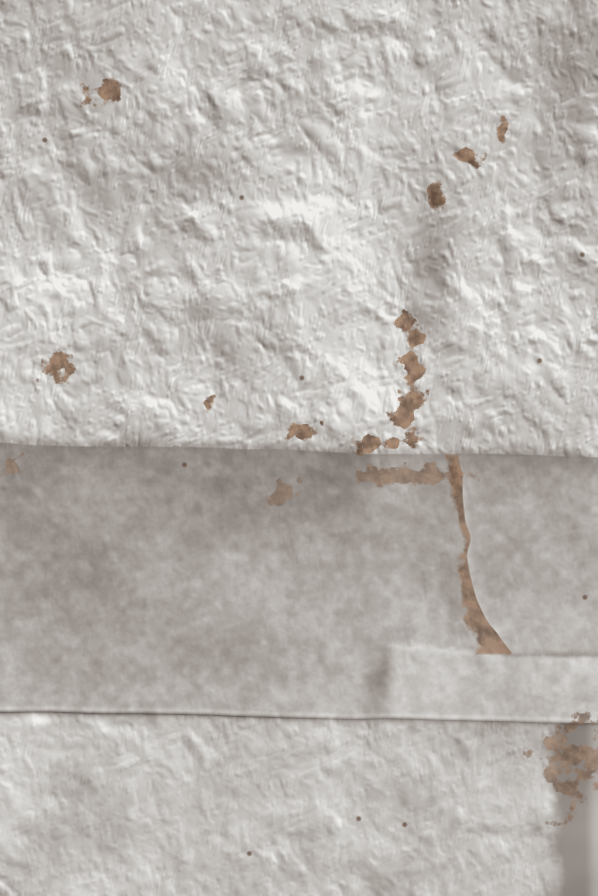
Reproduce this texture procedurally as a WebGL 1 fragment shader.

```glsl
precision highp float;
// Whitewashed masonry: a rough plaster block overhangs a smooth recessed course,
// with a cracked joint, a ledge and a lower block. Noise relief is lit by a
// directional height difference; rust stains and pits lie on top.
uniform vec2 u_resolution;

const float ASPECT = 0.668; // width in canvas heights
const vec2 LIGHT_STEP = vec2(0.0022, 0.0032);
const float ROUGH_GAIN = 1.6, SMOOTH_GAIN = 0.26, LOWER_GAIN = 0.75;
const float ROUGH_TONE = 0.76, SMOOTH_TONE = 0.625, LOWER_TONE = 0.745;
const vec3 SHADE_TINT = vec3(1.0, 0.945, 0.905);
const vec3 LIGHT_TINT = vec3(1.0, 0.997, 0.985);
const vec3 RUST = vec3(0.62, 0.49, 0.39);
const vec3 RUST_DARK = vec3(0.36, 0.27, 0.21);
const mat2 TURN = mat2(1.6, 1.2, -1.2, 1.6);
float ragged; // shared edge noise of the stains

float hash(vec2 p) {
  vec3 q = fract(p.xyx * 0.1031);
  q += dot(q, q.yzx + 33.33);
  return fract((q.x + q.y) * q.z);
}

float noise(vec2 p) {
  vec2 i = floor(p), f = fract(p);
  f = f * f * (3.0 - 2.0 * f);
  return mix(mix(hash(i), hash(i + vec2(1, 0)), f.x),
             mix(hash(i + vec2(0, 1)), hash(i + vec2(1, 1)), f.x), f.y);
}

// Fractal noise centred on zero
float fbm(vec2 p) {
  float sum = -0.47, amp = 0.5;
  for (int i = 0; i < 4; i++) {
    sum += amp * noise(p);
    p = TURN * p + 5.3;
    amp *= 0.5;
  }
  return sum;
}

// Pillows and creases of trowelled plaster
float plaster(vec2 p) {
  p += 0.011 * (vec2(noise(p * 30.0), noise(p * 30.0 + 9.0)) - 0.5);
  vec2 q = vec2(p.x * 1.1, p.y * 0.9) * 25.0;
  float h = 0.0, amp = 0.5;
  for (int i = 0; i < 4; i++) {
    float n = noise(q), s = 2.0 * n - 1.0;
    h += amp * mix(n, sqrt(s * s + 0.02), 0.5);
    q = TURN * q + 3.7;
    amp *= 0.55;
  }
  return h;
}

float glow(vec2 p, float x, float y, float rx, float ry) {
  vec2 d = (p - vec2(x, y)) / vec2(rx, ry);
  return exp(-dot(d, d));
}

float stain(vec2 p, float x, float y, float rx, float ry) {
  return 1.0 - smoothstep(0.6, 1.1, length((p - vec2(x, y)) / vec2(rx, ry)) + ragged);
}

void main() {
  vec2 p = gl_FragCoord.xy / u_resolution * vec2(ASPECT, 1.0);
  float aa = 1.2 / u_resolution.y;
  float relief = plaster(p) - plaster(p + LIGHT_STEP);
  float mottle = fbm(p * 11.0), grain = fbm(p * 95.0);
  ragged = fbm(p * 75.0) * 3.2;

  // Upper block: broad swells and hollows
  float rough = ROUGH_TONE + relief * ROUGH_GAIN + mottle * 0.20 + grain * 0.06;
  vec2 slant = vec2(p.x + 0.5 * (p.y - 0.60), p.y);
  rough += 0.07 * glow(p, 0.40, 0.72, 0.06, 0.28) + 0.09 * glow(p, 0.56, 0.68, 0.06, 0.12)
         + 0.07 * glow(p, 0.03, 0.66, 0.06, 0.08) - 0.17 * glow(p, 0.482, 0.70, 0.022, 0.065)
         - 0.12 * glow(p, 0.22, 0.805, 0.065, 0.026) - 0.11 * glow(p, 0.645, 0.90, 0.05, 0.11)
         - 0.11 * glow(slant, 0.255, 0.60, 0.017, 0.09) - 0.08 * glow(slant, 0.20, 0.80, 0.025, 0.06);
  float aboveLip = p.y - 0.503 + 0.024 * p.x - 0.004 * noise(vec2(p.x * 22.0, 3.0));
  rough -= 0.12 * (1.0 - smoothstep(0.0, 0.014, aboveLip));

  // Recessed course under the lip's shadow
  float tone = SMOOTH_TONE + relief * SMOOTH_GAIN + mottle * 0.20 + grain * 0.15 + 0.04 * p.x;
  tone += 0.05 - 0.05 * smoothstep(0.22, 0.42, p.y) - 0.09 * exp(min(aboveLip, 0.0) / 0.022);

  // Crack, widening and curling right at its foot
  float t = clamp((0.488 - p.y) / 0.216, 0.0, 1.0);
  float wobble = 0.008 * (noise(vec2(p.y * 45.0, 1.0)) - 0.5);
  float fromCrack = p.x - (0.516 + 0.012 * t + 0.040 * t * t * t * t + wobble);
  float span = smoothstep(0.268, 0.272, p.y) * (1.0 - smoothstep(-0.004, 0.002, aboveLip));
  float panel = smoothstep(-aa, aa, fromCrack);
  tone += panel * span * (0.03 + 0.08 * exp(-max(fromCrack, 0.0) / 0.005));
  float crackLeft = 0.507 + 0.022 * t + wobble * 1.5 + ragged * 0.006;
  float rust = 0.85 * smoothstep(-0.004, 0.003, p.x - crackLeft) * (1.0 - panel) * span;

  // Ledge, groove and worn notch
  float fromTop = p.y - 0.284 + 0.10 * clamp(p.x - 0.44, 0.0, 0.14) + ragged * 0.003;
  float ledge = smoothstep(0.424, 0.444, p.x + wobble) * (1.0 - smoothstep(-0.004, 0.004, fromTop));
  tone += ledge * (0.06 + 0.05 * exp(-abs(fromTop + 0.005) / 0.004));
  tone -= 0.13 * smoothstep(0.55, 0.58, p.x) * glow(p, p.x, 0.269, 1.0, 0.004);
  tone -= 0.17 * glow(p, 0.424 + 0.2 * (p.y - 0.24), 0.243, 0.015, 0.032);

  // Lower block, joint and dark gap
  float belowJoint = 0.2047 - 0.020 * p.x + 0.002 * noise(vec2(p.x * 18.0, 8.0)) - p.y;
  float lower = LOWER_TONE + relief * LOWER_GAIN + mottle * 0.18 + grain * 0.12;
  lower -= 0.05 * exp(-max(belowJoint, 0.0) / 0.015);
  float gap = smoothstep(0.612, 0.632, p.x + wobble + 0.004 * ragged);
  lower = mix(lower, 0.56 + mottle * 0.2 + 0.12 * smoothstep(0.652, 0.667, p.x), gap);
  tone = mix(tone, lower, smoothstep(-aa, aa, belowJoint));
  tone += 0.08 * glow(p, p.x, p.y + belowJoint + 0.004, 1.0, 0.003);
  tone -= (0.30 - 0.10 * smoothstep(0.30, 0.40, p.x)) * exp(-abs(belowJoint) / 0.002);
  tone += 0.16 * glow(p, 0.045, 0.197, 0.020, 0.006);
  tone = clamp(mix(tone, rough, smoothstep(-aa, aa, aboveLip)), 0.30, 0.94);

  // Rust: broken seam, then chips
  for (int i = 0; i < 7; i++) {
    float k = float(i), r = 0.016 - 0.001 * k;
    rust = max(rust, stain(p, 0.449 + 0.016 * hash(vec2(k, 4.0)), 0.51 + 0.022 * k, r * 0.8, r));
  }
  rust += stain(p, 0.111, 0.896, 0.017, 0.010) + stain(p, 0.523, 0.826, 0.016, 0.008)
        + stain(p, 0.487, 0.785, 0.008, 0.015) + stain(p, 0.064, 0.588, 0.014, 0.016)
        + stain(p, 0.341, 0.519, 0.014, 0.011) + stain(p, 0.420, 0.505, 0.032, 0.008)
        + stain(p, 0.562, 0.858, 0.006, 0.013) + stain(p, 0.232, 0.547, 0.006, 0.008)
        + 0.6 * stain(p, 0.314, 0.453, 0.016, 0.014) + 0.6 * stain(p, 0.013, 0.48, 0.012, 0.009)
        + 0.7 * stain(p, 0.455, 0.472, 0.055, 0.012) + 0.7 * stain(p, 0.632, 0.150, 0.034, 0.042);
  vec3 color = tone * mix(SHADE_TINT, LIGHT_TINT, smoothstep(0.50, 0.90, tone));
  float depth = clamp(0.35 + grain * 2.0 - relief * 3.0, 0.0, 1.0);
  color = mix(color, mix(RUST, RUST_DARK, depth), min(rust, 1.0) * 0.85);

  // Sparse pits
  vec2 cell = floor(p * 16.0), pit = 0.2 + 0.6 * vec2(hash(cell + 2.0), hash(cell + 17.0));
  float reach = length(fract(p * 16.0) - pit) / 16.0;
  float pits = step(0.95, hash(cell + 31.0)) * (1.0 - smoothstep(0.001, 0.004, reach));
  gl_FragColor = vec4(mix(color, RUST_DARK, pits * 0.7), 1.0);
}
```
